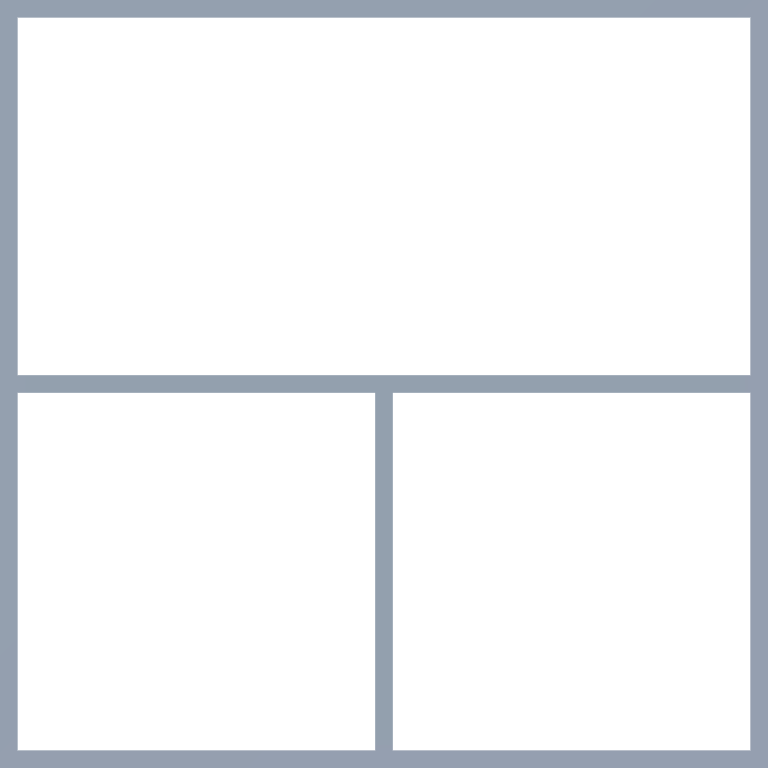
This background is drawn by a Shadertoy shader. Its source:

```glsl
// Three white panels in a slate frame: one wide panel above two square ones.
// Each panel is a box distance function with a smoothed edge; the frame colour
// shifts from blue-grey inside to a slightly violet grey at the outer rim.

const vec3 PANEL_WHITE = vec3(1.0);
const vec3 SLATE       = vec3(0.575, 0.628, 0.682);
const vec3 VIOLET_GREY = vec3(0.586, 0.624, 0.690);
const float BAR = 0.023; // width of the rim and of the dividers

// Signed distance to a box given by its lower left and upper right corners.
float boxDistance(vec2 p, vec2 low, vec2 high) {
    vec2 d = abs(p - 0.5 * (low + high)) - 0.5 * (high - low);
    return length(max(d, 0.0)) + min(max(d.x, d.y), 0.0);
}

// Coverage of a shape across one pixel.
float coverage(float dist, float pixel) {
    return clamp(0.5 - dist / pixel, 0.0, 1.0);
}

// Frame colour, tinted towards the rim and most at the lower right.
vec3 frameColor(vec2 uv, float bar) {
    vec2 fromCentre = abs(uv - 0.5);
    float rim = smoothstep(0.5 - 2.0 * bar, 0.5 - bar, max(fromCentre.x, fromCentre.y));
    float corner = mix(0.35, 1.0, clamp(0.5 * (uv.x + 1.0 - uv.y), 0.0, 1.0));
    return mix(SLATE, VIOLET_GREY, rim * corner);
}

void mainImage(out vec4 fragColor, in vec2 fragCoord) {
    vec2 uv = fragCoord / iResolution.xy;
    float pixel = 1.0 / min(iResolution.x, iResolution.y);
    float low = 0.5 - 0.5 * BAR;
    float high = 0.5 + 0.5 * BAR;

    // Wide upper panel
    float panels = boxDistance(uv, vec2(BAR, high), vec2(1.0 - BAR));

    // Two lower panels
    for (int i = 0; i < 2; i++) {
        float left = mix(BAR, high, float(i));
        float right = mix(low, 1.0 - BAR, float(i));
        panels = min(panels, boxDistance(uv, vec2(left, BAR), vec2(right, low)));
    }

    vec3 color = mix(frameColor(uv, BAR), PANEL_WHITE, coverage(panels, pixel));
    fragColor = vec4(color, 1.0);
}
```
